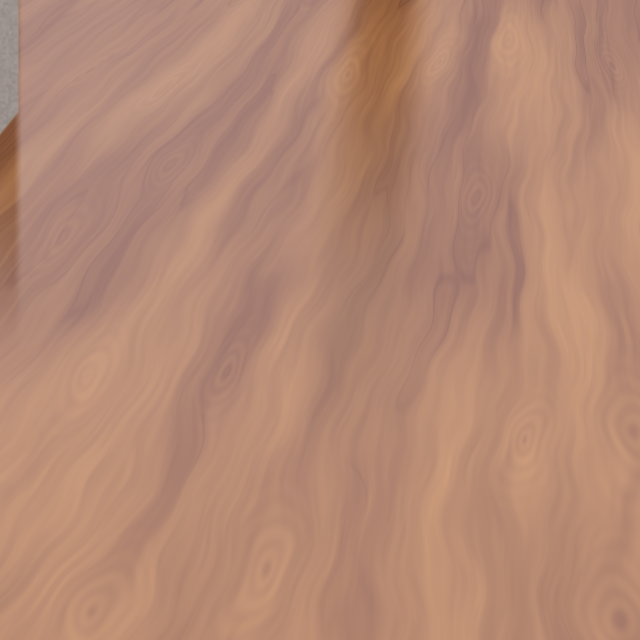
A WebGL 2 fragment shader for this texture:

```glsl
#version 300 es
precision highp float;
// Polished wood floor seen at a slant: grain runs toward a vanishing point above
// the canvas, built from stretched smooth cellular noise bent by layered sines
// and scattered ring knots, then covered with a soft sheen and warm reflections.
uniform vec2 u_resolution;
out vec4 fragColor;

vec2 hash2(vec2 cell) {
    vec2 k = vec2(dot(cell, vec2(127.1, 311.7)), dot(cell, vec2(269.5, 183.3)));
    return fract(sin(k) * 43758.5);
}

// Smooth cellular noise: random cell values blended by distance to jittered points
float cellNoise(vec2 p) {
    vec2 base = floor(p);
    float total = 0.0, weights = 0.0;
    for (int j = -1; j <= 1; j++)
    for (int i = -1; i <= 1; i++) {
        vec2 cell = base + vec2(i, j);
        vec2 offset = cell + 0.15 + 0.7 * hash2(cell) - p;
        float w = exp(-5.0 * dot(offset, offset));
        total += w * hash2(cell + 37.0).x;
        weights += w;
    }
    return total / weights;
}

// Scattered knots: x = sideways push on the grain, y = nearest radius
vec2 knots(vec2 p) {
    vec2 grid = vec2(5.0, 3.6), base = floor(p * grid);
    float push = 0.0, nearest = 9.0;
    for (int j = -1; j <= 1; j++)
    for (int i = -1; i <= 1; i++) {
        vec2 cell = base + vec2(i, j);
        vec2 rnd = hash2(cell + 11.0);
        if (rnd.x > 0.78) continue;
        vec2 center = (cell + 0.2 + 0.6 * hash2(cell + 5.0)) / grid;
        vec2 e = (p - center) / (vec2(0.026, 0.046) * (0.75 + 0.5 * rnd.y));
        float r = length(e);
        push -= 0.017 * e.x * exp(-0.3 * r * r);
        nearest = min(nearest, r);
    }
    return vec2(push, nearest);
}

// Wood tone, 0 dark to 1 light, with p.x across and p.y along the grain
float woodTone(vec2 p) {
    float bend = 0.011 * sin(p.y * 13.0 + p.x * 9.0)
               + 0.006 * sin(p.y * 31.0 - p.x * 23.0 + 1.7)
               + 0.0025 * sin(p.y * 74.0 + p.x * 51.0);
    vec2 warped = p + vec2(bend, 0.0);
    vec2 knot = knots(warped);
    float across = warped.x + knot.x;

    float band = cellNoise(vec2(across * 12.0, p.y * 3.2));
    float streak = cellNoise(vec2(across * 34.0, p.y * 5.0) + 19.0);
    float fiber = cellNoise(vec2(across * 95.0, p.y * 9.0) + 53.0);
    float hair = cellNoise(vec2(across * 170.0, p.y * 22.0) + 91.0);

    float tone = 0.58 + 0.72 * (band - 0.5) + 0.36 * (streak - 0.5)
               + 0.24 * (fiber - 0.5) + 0.14 * (hair - 0.5);

    // Thin dark veins gather in the darker bands
    float vein = 1.0 - smoothstep(0.0, 0.09, abs(streak - 0.42));
    tone -= 0.2 * vein * smoothstep(0.62, 0.3, band);

    // Knots: pale halo, faint uneven rings and a small dark core
    float halo = exp(-0.55 * knot.y * knot.y);
    float rings = sin(knot.y * 13.0 + 5.0 * band + 3.0 * streak);
    return tone + halo * (0.17 + 0.1 * rings) - 0.2 * exp(-14.0 * knot.y * knot.y);
}

void main() {
    vec2 uv = gl_FragCoord.xy / u_resolution;

    // Floor coordinates fanning out from the vanishing point
    float depth = 1.55 - uv.y;
    vec2 plank = vec2((uv.x - 0.88) / depth, -log(depth));
    float tone = clamp(woodTone(plank), 0.0, 1.1);
    vec3 color = mix(vec3(0.585, 0.425, 0.39), vec3(0.78, 0.59, 0.465), tone);

    // Pale sheen, strongest at the upper left
    float sheen = smoothstep(-0.1, 1.0, uv.y) * mix(0.5, 0.2, smoothstep(0.0, 0.9, uv.x));
    color = mix(color, vec3(0.72, 0.6, 0.58), sheen);

    // Warm dark reflection falling from the top edge
    float side = (uv.x - 0.605 + 0.09 * (1.0 - uv.y)) / (0.055 + 0.04 * (1.0 - uv.y));
    float reflection = exp(-pow(abs(side), 3.0));
    vec3 amber = mix(vec3(0.46, 0.26, 0.15), vec3(0.7, 0.46, 0.27), tone);
    color = mix(color, amber, reflection * 0.85 * smoothstep(0.5, 1.0, uv.y));
    color *= 1.0 - 0.07 * reflection * smoothstep(0.2, 0.6, uv.y);

    // Amber strip along the left edge, under a gray wall corner
    float strip = smoothstep(0.036, 0.02, uv.x) * smoothstep(0.42, 0.78, uv.y);
    color = mix(color, amber * 0.9, 0.85 * strip);
    float wall = smoothstep(0.031, 0.027, uv.x)
               * smoothstep(-0.004, 0.004, uv.y - 0.79 - 1.2 * uv.x);
    float speckle = cellNoise(uv * 220.0) - 0.5;
    color = mix(color, vec3(0.61, 0.57, 0.55) + 0.06 * speckle, wall);

    fragColor = vec4(color, 1.0);
}
```
